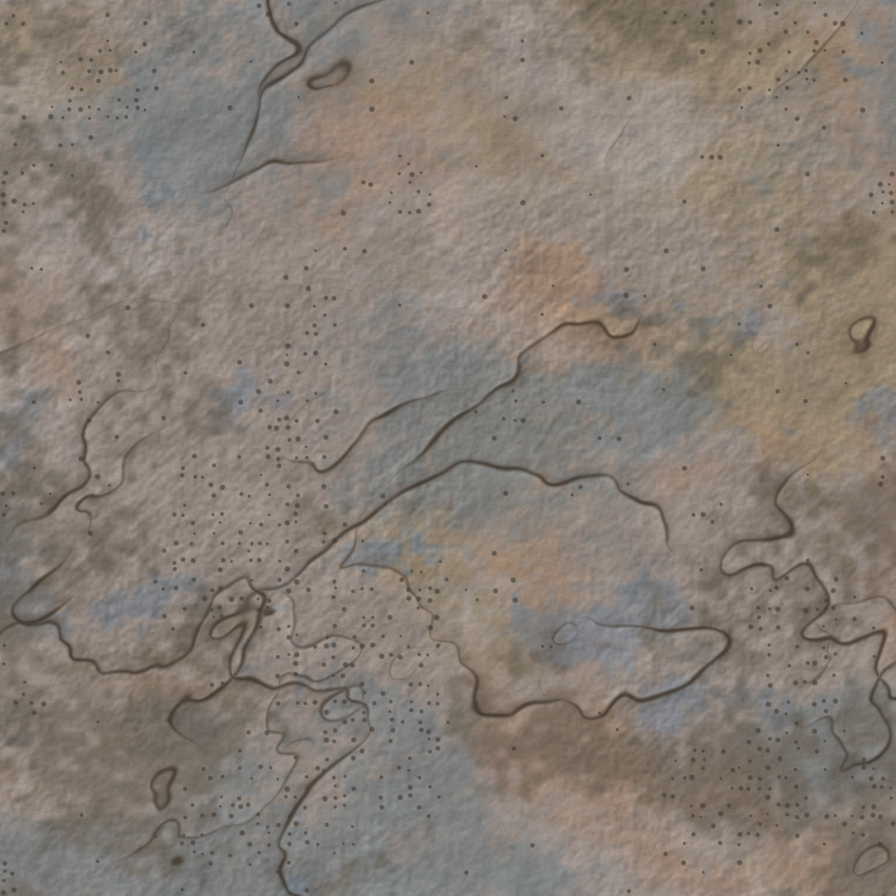
Reproduce this texture procedurally as a three.js fragment shader.

```glsl
// Weathered stone wall: mottled mauve, ochre and blue-grey with fine grain and broken ledges.
varying vec2 vUv;

float hash(vec2 p) {
  return fract(sin(dot(p, vec2(127.1, 311.7))) * 43758.5453);
}

float noise(vec2 p) {
  vec2 i = floor(p), f = fract(p);
  f = f * f * (3.0 - 2.0 * f);
  return mix(mix(hash(i), hash(i + vec2(1.0, 0.0)), f.x),
             mix(hash(i + vec2(0.0, 1.0)), hash(i + vec2(1.0, 1.0)), f.x), f.y);
}

float fbm(vec2 p) {
  float sum = 0.0, amp = 0.52;
  for (int i = 0; i < 5; i++) {
    sum += amp * noise(p);
    p = mat2(1.6, 1.2, -1.2, 1.6) * p + 17.3;
    amp *= 0.5;
  }
  return sum;
}

// Height of the rough surface, in units of brightness.
float relief(vec2 p) {
  float rough = 0.6 + 0.8 * noise(p * 7.0 + 31.0);
  return rough * (0.11 * noise(p * 190.0) + 0.17 * noise(p * 95.0 + 5.0))
       + 0.42 * fbm(p * vec2(15.0, 19.0));
}

// Field whose mid level traces the ledges, drawn out along the rising diagonal.
float ledgeField(vec2 p, float seed) {
  vec2 q = vec2(dot(p, vec2(0.8, 0.6)) * 1.7, dot(p, vec2(-0.6, 0.8)) * 3.2);
  return fbm(q + seed) - 0.5;
}

// x: dark crack and its shadow, y: lit rim.
vec2 ledge(vec2 p, float seed) {
  float e = 0.004;
  float f = ledgeField(p, seed);
  vec2 slope = vec2(ledgeField(p + vec2(e, 0.0), seed), ledgeField(p + vec2(0.0, e), seed)) - f;
  float d = f / max(length(slope) / e, 0.7);
  float presence = smoothstep(0.54, 0.76, noise(p * 5.0 + seed * 1.7))
                 * (0.45 + 0.55 * noise(p * 32.0 + seed));
  float width = 0.0009 + 0.0024 * presence;
  float crack = exp(-d * d / (width * width));
  float shadow = smoothstep(-0.002, 0.002, d) * exp(-abs(d) / 0.010);
  float rim = smoothstep(0.001, -0.003, d) * exp(-abs(d) / 0.008);
  return presence * vec2(crack + 0.35 * shadow, rim);
}

// Small dark pits, gathered in clusters.
float pits(vec2 p) {
  vec2 cell = floor(p * 95.0);
  vec2 center = 0.3 + 0.4 * vec2(hash(cell + 3.0), hash(cell + 9.0));
  float radius = 0.10 + 0.20 * hash(cell + 21.0);
  float cluster = smoothstep(0.60, 0.85, noise(cell / 95.0 * 9.0 + 44.0));
  float present = step(hash(cell), 0.012 + 0.32 * cluster);
  float r = length(fract(p * 95.0) - center);
  return present * (1.0 - smoothstep(radius * 0.5, radius + 0.12, r));
}

void main() {
  vec2 p = vUv;
  vec2 warp = vec2(fbm(p * 5.0 + 60.0), fbm(p * 5.0 + 80.0)) - 0.5;
  vec2 q = (p + 0.16 * warp) * vec2(0.85, 1.15);

  // Mineral stains
  vec3 mauve = vec3(0.565, 0.520, 0.490);
  vec3 ochre = vec3(0.570, 0.505, 0.405);
  vec3 rust = vec3(0.605, 0.490, 0.410);
  vec3 blueGrey = vec3(0.455, 0.480, 0.490);
  vec3 pale = vec3(0.620, 0.590, 0.575);
  vec3 umber = vec3(0.400, 0.360, 0.310);
  float speckle = 0.16 * (noise(p * 75.0 + 12.0) - 0.5);
  vec3 color = mauve;
  color = mix(color, ochre, 0.75 * smoothstep(0.46, 0.70, fbm(q * 4.5 + 3.0) + speckle));
  color = mix(color, rust, 0.65 * smoothstep(0.50, 0.72, fbm(q * 5.5 + 23.0) + speckle));
  color = mix(color, pale, 0.70 * smoothstep(0.48, 0.72, fbm(q * 5.0 + 41.0) + speckle));
  color = mix(color, blueGrey, 0.75 * smoothstep(0.50, 0.72, fbm(q * 5.0 + 71.0) + speckle));
  color = mix(color, vec3(0.42, 0.48, 0.55), 0.5 * smoothstep(0.64, 0.78, fbm(q * 8.0 + 97.0) + speckle));
  color = mix(color, umber, 0.60 * smoothstep(0.56, 0.76, fbm(q * 6.0 + 113.0) + 1.4 * speckle));

  // Grain lit from the upper left
  float light = relief(p) - relief(p + vec2(-0.0021, 0.0021));
  light += 0.13 * (fbm(p * 34.0 + 7.0) - 0.5) + 0.035 * (hash(floor(p * 400.0)) - 0.5);
  color *= 1.01 + 1.25 * light;

  // Broken ledges and pits
  vec2 broken = vec2(0.0);
  for (int i = 0; i < 4; i++) broken = max(broken, ledge(p, 11.0 + 19.7 * float(i)));
  color *= 1.0 + 0.16 * broken.y;
  color = mix(color, vec3(0.24, 0.20, 0.16), clamp(0.85 * broken.x, 0.0, 0.8));
  color = mix(color, vec3(0.25, 0.23, 0.20), 0.65 * pits(p));

  gl_FragColor = vec4(color, 1.0);
}
```
